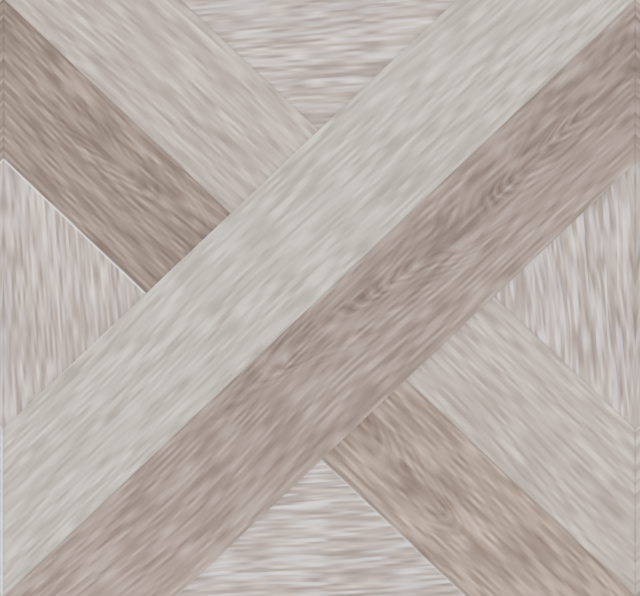
Give the GLSL for this texture, as a Shadertoy shader.

```glsl
// Whitewashed oak parquet: two crossing pairs of planks over four grained triangles.

// Layout, in canvas heights
const float SLOPE = 0.944;                        // steepness of the diagonals
const vec3 RISING = vec3(0.724, 1.007, 1.281);    // upper edge, joint, lower edge
const vec3 FALLING = vec3(-0.287, -0.007, 0.262);
const float LEFT_JOINT = 0.006;
const float RIGHT_JOINT = 1.0675;

// Wood tones
const vec3 RISING_PALE = vec3(0.760, 0.741, 0.720);
const vec3 RISING_DARK = vec3(0.674, 0.628, 0.600);
const vec3 FALLING_PALE = vec3(0.748, 0.719, 0.694);
const vec3 FALLING_DARK = vec3(0.655, 0.599, 0.564);
const vec3 TRIANGLE_WOOD = vec3(0.745, 0.712, 0.692);
const vec3 LIME_WHITE = vec3(0.83, 0.83, 0.84);
const vec3 GRAIN_TINT = vec3(0.92, 1.03, 1.08);
const float RING_GAP = 0.034;

// Grain strengths
const float PORES = 0.135;
const float FIBRES = 0.060;
const float CLOUDS = 0.030;

float hash(vec2 p) {
    return fract(sin(dot(p, vec2(127.1, 311.7))) * 43758.55);
}

float noise(vec2 p) {
    vec2 i = floor(p), f = fract(p);
    f = f * f * (3.0 - 2.0 * f);
    return mix(mix(hash(i), hash(i + vec2(1, 0)), f.x),
               mix(hash(i + vec2(0, 1)), hash(i + 1.0), f.x), f.y);
}

// Short streaks along q.x, centred on zero
float grain(vec2 q, float seed) {
    q.y += 0.03 * noise(q * vec2(3.0, 6.0) + seed);
    float pores = noise(q * vec2(32.0, 215.0) + seed) - 0.5;
    float fibres = noise(q * vec2(14.0, 105.0) + seed * 2.0) - 0.5;
    float clouds = noise(q * vec2(3.0, 17.0) + seed * 3.0) - 0.5;
    return PORES * pores + FIBRES * fibres + CLOUDS * clouds;
}

// Nested arches around a spine; v is the distance from the spine
float arches(float along, float v, float seed) {
    float warp = noise(vec2(along * 8.0, v * 24.0) + seed);
    float ripple = noise(vec2(along * 40.0, v * 90.0) + seed);
    float h = along - 2.6 * sqrt(v * v + 0.0003) + 0.10 * warp + 0.010 * ripple;
    float ring = sin(6.2832 * h / RING_GAP);
    float crest = ring * abs(ring);
    float strength = smoothstep(0.2, 0.75, noise(vec2(along * 13.0, v * 30.0) + seed * 2.0));
    return (0.050 * crest * strength - 0.030) * exp(-v * v / 0.0036);
}

vec3 wood(vec3 base, float tone) {
    return base + tone * GRAIN_TINT;
}

// Coverage of a strip between two edges
float strip(float d, float lo, float hi, float aa) {
    return smoothstep(lo - aa, lo + aa, d) * (1.0 - smoothstep(hi - aa, hi + aa, d));
}

float line(float d, float width) {
    return exp(-d * d / (width * width));
}

void mainImage(out vec4 fragColor, in vec2 fragCoord) {
    vec2 uv = fragCoord / iResolution.xy;
    float aa = 1.2 / iResolution.y;
    vec2 p = vec2(uv.x * 1.0756, 1.0 - uv.y);      // y runs down
    float px = p.x;

    // Neighbouring tiles mirror this one at the side joints
    p.x = LEFT_JOINT + abs(p.x - LEFT_JOINT);
    p.x = RIGHT_JOINT - abs(RIGHT_JOINT - p.x);

    float rise = p.y + SLOPE * p.x;
    float fall = p.y - SLOPE * p.x;
    float diag = sqrt(1.0 + SLOPE * SLOPE);
    vec2 riseQ = vec2(p.x + SLOPE * (1.0 - p.y), rise) / diag;
    vec2 fallQ = vec2(p.x + SLOPE * p.y, fall) / diag;

    // Triangles: upright grain at the sides, level grain above and below
    bool isSide = (fall > 0.0) == (rise < 1.0);
    vec2 triQ = isSide ? vec2(p.y + 0.06 * p.x, p.x - 0.07 * p.y)
                       : vec2(p.x, p.y + 0.07 * p.x);
    float seed = (isSide ? 5.0 : 11.0) + (rise > 1.0 ? 23.0 : 0.0);
    vec3 col = wood(TRIANGLE_WOOD, 1.1 * grain(triQ, seed));
    vec2 limeQ = triQ + vec2(0.0, 0.02 * noise(triQ * vec2(5.0, 9.0) + seed));
    float limed = smoothstep(0.42, 0.85, noise(limeQ * vec2(19.0, 185.0) + seed * 4.0));
    float limeAmount = (rise > 1.0 ? 0.72 : 0.45) - (isSide ? 0.10 : 0.0);
    col = mix(col, LIME_WHITE, limeAmount * limed);

    // Falling planks
    float spine = mix(0.083, 0.157, smoothstep(0.4, 1.0, fallQ.x));
    float knots = exp(-pow((abs(fallQ.x - 0.7) - 0.32) / 0.17, 2.0));
    float figure = arches(-fallQ.x, fall - spine, 61.0) * knots;
    vec3 darkBase = FALLING_DARK + 0.042 * smoothstep(0.7, 1.0, fallQ.x);
    vec3 pale = wood(FALLING_PALE, 0.8 * grain(fallQ, 31.0));
    vec3 dark = wood(darkBase, 1.1 * grain(fallQ, 41.0) + figure);
    vec3 planks = mix(pale, dark, smoothstep(-aa, aa, fall - FALLING.y));
    col = mix(col, planks, strip(fall, FALLING.x, FALLING.z, aa));

    // Seams of the falling planks, limed along the lower edge
    col *= 1.0 - 0.05 * line(fall - FALLING.x, 0.003) - 0.08 * line(fall - FALLING.y, 0.003);
    float limeSeam = rise < 1.0 ? 0.8 : 0.35;
    col *= 1.0 - 0.10 * line(fall - FALLING.z + 0.006, 0.004);
    col = mix(col, vec3(0.87), limeSeam * line(fall - FALLING.z, 0.0026));

    // Shade where the rising planks cross over
    float outside = max(RISING.x - rise, rise - RISING.z);
    col *= 1.0 - 0.06 * exp(-max(outside, 0.0) / 0.006);

    // Rising planks
    spine = mix(1.015, 1.115, smoothstep(0.45, 1.0, riseQ.x));
    float reach = smoothstep(0.38, 0.6, riseQ.x);
    figure = arches(riseQ.x, rise - spine, 83.0) * reach;
    float fade = 0.020 * (1.0 - smoothstep(0.1, 0.6, riseQ.x))
               + 0.012 * smoothstep(1.15, 1.28, rise);
    pale = wood(RISING_PALE, 0.7 * grain(riseQ, 71.0));
    dark = wood(RISING_DARK + fade, grain(riseQ, 97.0) + figure);
    planks = mix(pale, dark, smoothstep(-aa, aa, rise - RISING.y));
    planks *= 1.0 - 0.03 * line(rise - RISING.y, 0.003);
    col = mix(col, planks, strip(rise, RISING.x, RISING.z, aa));

    // Side joints, with a bright bevel at the lower left
    col *= 1.0 - 0.07 * line(px - LEFT_JOINT, 0.002) - 0.06 * line(px - RIGHT_JOINT, 0.002);
    float bevel = line(px - 0.003, 0.003) * smoothstep(0.70, 0.74, p.y);
    col = mix(col, vec3(0.84, 0.85, 0.88), 0.7 * bevel);

    fragColor = vec4(clamp(col, 0.0, 1.0), 1.0);
}
```
